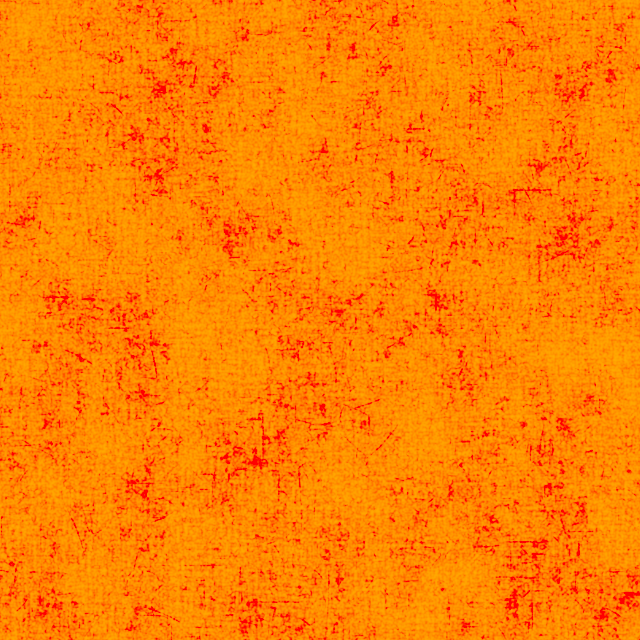
Give the GLSL for this texture, as a Shadertoy shader.

```glsl
// Weathered orange surface: fine grain, crossed streaks, ragged red chips and
// thin scratches are summed into one wear value, which lowers the green
// channel exponentially so that yellow-orange falls off into pure red.

const float GREEN_TOP = 0.712;     // green of the least worn paint
const float GREEN_DROP = 0.184;    // green lost at average wear
const float WEAR_CURVE = 0.55;     // how steeply wear turns to red
const float WEAR_BIAS = -0.28;     // recentres the wear value
const float GRAIN_GAIN = 0.50;
const float STREAK_GAIN = 0.22;
const float CLOUD_GAIN = 0.24;
const float CHIP_GAIN = 1.05;
const float CHIP_LEVEL = 0.70;     // higher means fewer chips
const float SCRATCH_GAIN = 2.3;
const float SCRATCH_WIDTH = 0.0009;
const float SCRATCH_SHARE = 0.62;  // cells that hold a scratch
const int SCRATCH_LAYERS = 4;
const float PI = 3.14159;

vec3 hash3(vec2 p) {
    vec3 q = fract(p.xyx * vec3(0.1031, 0.1030, 0.0973));
    q += dot(q, q.yxz + 33.33);
    return fract((q.xxy + q.yzz) * q.zyx);
}

float cornerSlope(vec2 cell, vec2 offset) {
    float angle = 2.0 * PI * hash3(cell).x;
    return dot(vec2(cos(angle), sin(angle)), offset);
}

// Gradient noise scaled to roughly unit deviation
float noise(vec2 p) {
    vec2 i = floor(p), f = p - i;
    vec2 u = f * f * f * (f * (f * 6.0 - 15.0) + 10.0);
    vec2 e = vec2(1.0, 0.0);
    float low = mix(cornerSlope(i, f), cornerSlope(i + e, f - e), u.x);
    float high = mix(cornerSlope(i + e.yx, f - e.yx), cornerSlope(i + 1.0, f - 1.0), u.x);
    return 4.7 * mix(low, high, u.y);
}

// One tapered, slightly bowed stroke per cell, mostly level or upright
float scratchLayer(vec2 uv, float cells, float seed, float pixel) {
    vec2 p = uv * cells;
    vec2 home = floor(p);
    float mark = 0.0;
    for (int y = -1; y <= 1; y++) {
        for (int x = -1; x <= 1; x++) {
            vec2 cell = home + vec2(x, y);
            vec3 place = hash3(cell + seed);
            vec3 look = hash3(cell + seed + 57.3);
            float tilt = 2.0 * place.z - 1.0;
            float angle = tilt * tilt * tilt * 0.9 + 0.5 * PI * step(0.52, look.x);
            vec2 axis = vec2(cos(angle), sin(angle));
            vec2 d = p - cell - place.xy;
            float halfLength = mix(0.15, 0.78, look.y);
            float along = dot(d, axis) / halfLength;
            float bow = 0.12 * tilt * halfLength * along * along;
            float across = abs(dot(d, vec2(-axis.y, axis.x)) - bow) / cells;
            float taper = 1.0 - smoothstep(0.35, 1.0, abs(along));
            float width = SCRATCH_WIDTH * (0.5 + 0.7 * taper);
            float line = 1.0 - smoothstep(width - 0.5 * pixel, width + 0.7 * pixel, across);
            float present = step(fract(look.x * 17.0 + look.z * 5.0), SCRATCH_SHARE);
            mark = max(mark, line * taper * present * mix(0.15, 1.0, look.z * look.z));
        }
    }
    return mark;
}

void mainImage(out vec4 fragColor, in vec2 fragCoord) {
    vec2 uv = fragCoord / iResolution.y;
    float pixel = 1.0 / iResolution.y;

    // Fine grain also frays the larger shapes
    float grain = 0.8 * noise(uv * 237.0 + 11.7) + 0.6 * noise(uv * 131.0 + 41.2);
    vec2 fray = vec2(noise(uv * 117.0 + 5.3), noise(uv * 123.0 + 83.1));
    vec2 ragged = uv + 0.0028 * fray;

    // Broad clouds of heavier and lighter wear
    float cloud = 0.75 * noise(uv * 5.3 + 3.1) + 0.65 * noise(uv * 13.7 + 19.4);

    // Level and upright brush streaks
    float level = noise(uv * vec2(23.0, 187.0) + 7.9);
    float upright = noise(uv * vec2(179.0, 21.0) + 61.5);

    // Ragged chips where blotches and short strokes coincide
    float blotch = noise(ragged * 47.0 + 29.6);
    float levelStroke = noise(ragged * vec2(27.0, 103.0) + 71.8);
    float uprightStroke = noise(ragged * vec2(97.0, 25.0) + 37.2);
    float chip = 0.55 * blotch + 0.5 * (levelStroke + uprightStroke)
               + 0.4 * cloud + 0.25 * grain;
    chip = min(max(chip - CHIP_LEVEL, 0.0), 1.8);

    // Scratches from long and sparse to short and dense
    float scratch = 0.0;
    float cells = 11.0;
    for (int i = 0; i < SCRATCH_LAYERS; i++) {
        scratch = max(scratch, scratchLayer(uv, cells, 13.7 * float(i) + 2.0, pixel));
        cells *= 1.65;
    }
    scratch *= clamp(0.85 + 0.3 * cloud + 0.2 * grain, 0.2, 1.4);

    float wear = WEAR_BIAS + GRAIN_GAIN * grain + STREAK_GAIN * (level + upright)
               + CLOUD_GAIN * cloud + CHIP_GAIN * chip + SCRATCH_GAIN * scratch;
    float green = GREEN_TOP - GREEN_DROP * exp(WEAR_CURVE * wear);
    fragColor = vec4(1.0, clamp(green, 0.0, 1.0), 0.0, 1.0);
}
```
